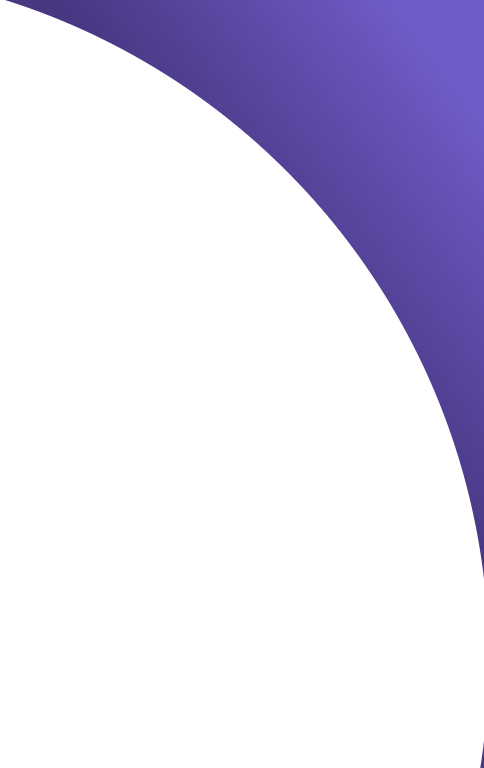
This background is drawn by a Shadertoy shader. Its source:

```glsl
const vec3 WHITE = vec3(1.0);
const vec3 DEEP_VIOLET = vec3(0.285, 0.215, 0.515);
const vec3 BRIGHT_VIOLET = vec3(0.44, 0.363, 0.785);

float circleDistance(vec2 p, vec2 center, float radius) {
    return length(p - center) - radius;
}

// Linear blend that starts at a point and runs along a unit direction
vec3 linearGradient(vec2 p, vec2 start, vec2 direction, float span, vec3 from, vec3 to) {
    float t = dot(p - start, direction) / span;
    return mix(from, to, clamp(t, 0.0, 1.0));
}

// Antialiased coverage of the inside of a shape
float coverage(float signedDistance, float pixel) {
    return clamp(0.5 - signedDistance / pixel, 0.0, 1.0);
}

void mainImage(out vec4 fragColor, in vec2 fragCoord) {
    // Canvas height is one unit
    float pixel = 1.0 / iResolution.y;
    vec2 p = fragCoord * pixel;

    // Violet corner, brighter toward the upper right
    vec3 violet = linearGradient(p, vec2(0.078, 1.0), vec2(0.8, 0.6), 0.355,
                                 DEEP_VIOLET, BRIGHT_VIOLET);

    // Large white disc covering the lower left
    float disc = circleDistance(p, vec2(-0.2647, 0.1407), 0.9011);
    vec3 color = mix(violet, WHITE, coverage(disc, pixel));

    fragColor = vec4(color, 1.0);
}
```
